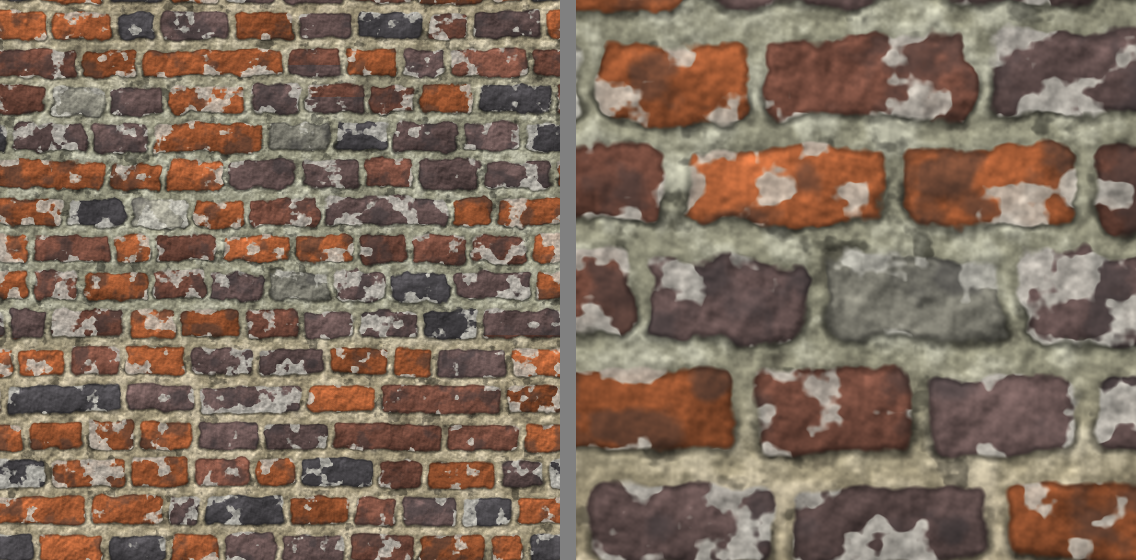
Left, the full canvas; right, a detail of the centre.
Give the GLSL for this texture, as a WebGL 2 fragment shader.

```glsl
#version 300 es
precision highp float;
uniform vec2 u_resolution;
out vec4 fragColor;

const float ROWS = 15.0;
const float COLS = 9.0;

const vec3 MORTAR_DARK = vec3(0.43, 0.41, 0.36);
const vec3 MORTAR_MID = vec3(0.59, 0.57, 0.50);
const vec3 MORTAR_PALE = vec3(0.74, 0.72, 0.66);
const vec3 ORANGE = vec3(0.57, 0.32, 0.19);
const vec3 RED_BROWN = vec3(0.43, 0.28, 0.23);
const vec3 PURPLE = vec3(0.37, 0.30, 0.29);
const vec3 CHARCOAL = vec3(0.27, 0.26, 0.27);
const vec3 ASH = vec3(0.55, 0.54, 0.49);
const vec3 LIME = vec3(0.76, 0.75, 0.71);

float hash(vec2 p) {
  return fract(sin(dot(p, vec2(127.1, 311.7))) * 43758.5453);
}

float wrap(float i, float n) {
  return floor(mod(i + 0.5, n));
}

// Value noise that repeats after freq cells
float noise(vec2 uv, vec2 freq, float seed) {
  vec2 p = uv * freq;
  vec2 c = floor(p);
  vec2 f = fract(p);
  f = f * f * (3.0 - 2.0 * f);
  vec2 a = vec2(wrap(c.x, freq.x), wrap(c.y, freq.y));
  vec2 b = vec2(wrap(c.x + 1.0, freq.x), wrap(c.y + 1.0, freq.y));
  return mix(mix(hash(a + seed), hash(vec2(b.x, a.y) + seed), f.x),
             mix(hash(vec2(a.x, b.y) + seed), hash(b + seed), f.x), f.y);
}

float fbm(vec2 uv, vec2 freq, float seed) {
  float sum = 0.0;
  float amp = 0.53;
  for (int k = 0; k < 4; k++) {
    sum += amp * noise(uv, freq, seed);
    freq *= 2.0;
    amp *= 0.5;
    seed += 7.3;
  }
  return sum;
}

// Upright joints: jittered, and now and then left out for a long brick
float joint(float i, float row) {
  return i + 0.42 * (hash(vec2(wrap(i, COLS), row + 40.0)) - 0.5);
}

bool skipped(float i, float row) {
  float w = wrap(i, COLS);
  return wrap(w, 3.0) == 1.0 && hash(vec2(w, row + 80.0)) < 0.25;
}

vec2 brickSpan(float x, float row) {
  float i = floor(x);
  if (x < joint(i, row)) i -= 1.0;
  else if (x >= joint(i + 1.0, row)) i += 1.0;
  vec2 span = vec2(i, i + 1.0);
  if (skipped(span.x, row)) span.x -= 1.0;
  if (skipped(span.y, row)) span.y += 1.0;
  return span;
}

float roundedBox(vec2 p, vec2 halfSize, float r) {
  vec2 q = abs(p) - halfSize + r;
  return length(max(q, 0.0)) + min(max(q.x, q.y), 0.0) - r;
}

vec3 brickTone(float pick, float age) {
  vec3 tone = mix(ORANGE, RED_BROWN, step(0.42 - 0.16 * age, pick));
  tone = mix(tone, PURPLE, step(0.64 - 0.06 * age, pick));
  tone = mix(tone, CHARCOAL, step(0.86, pick));
  return mix(tone, ASH, step(0.95, pick) * step(0.3, age));
}

vec3 mortarTone(float grain, float age) {
  vec3 tone = mix(MORTAR_DARK, MORTAR_MID, smoothstep(0.25, 0.48, grain));
  tone = mix(tone, MORTAR_PALE, smoothstep(0.46, 0.72, grain));
  return tone * mix(vec3(1.04, 1.0, 0.93), vec3(0.96, 0.98, 0.95), age);
}

void main() {
  vec2 uv = gl_FragCoord.xy / u_resolution;
  float soft = max(0.0016, 1.0 / u_resolution.y);
  float age = smoothstep(0.36, 0.47, uv.y) * (1.0 - smoothstep(0.75, 1.0, uv.y));

  // Wavering courses and ragged brick edges
  vec2 sway = vec2(noise(uv, vec2(5.0), 3.0), noise(uv, vec2(5.0, 6.0), 9.0)) - 0.5;
  vec2 rag = vec2(fbm(uv, vec2(44.0), 15.0), fbm(uv, vec2(44.0), 27.0)) - 0.5;
  vec2 p = uv + 0.008 * sway + (0.011 + 0.007 * age) * rag;

  // Brick under this point
  float v = p.y * ROWS + 0.18;
  float row = wrap(floor(v), ROWS);
  float x = p.x * COLS + 0.5 * mod(row, 2.0) + 0.4 * hash(vec2(row, 5.0));
  vec2 span = brickSpan(x, row);
  vec2 id = vec2(wrap(span.x, COLS), row);
  vec2 ends = vec2(joint(span.x, row), joint(span.y, row)) / COLS;
  vec2 local = vec2(x / COLS - 0.5 * (ends.x + ends.y), (fract(v) - 0.5) / ROWS);
  local.y += 0.004 * (hash(id + 21.0) - 0.5);
  vec2 halfSize = vec2(0.5 * (ends.y - ends.x) - 0.0065, 0.0225 + 0.003 * hash(id + 33.0));
  float d = roundedBox(local, halfSize, 0.008);

  // Grain lit from above
  float grain = fbm(uv, vec2(64.0), 51.0);
  float relief = grain - fbm(uv + vec2(-0.002, 0.003), vec2(64.0), 51.0);
  float blotch = fbm(uv, vec2(24.0, 30.0), 63.0);
  float speck = noise(uv, vec2(230.0), 71.0);

  // Mortar with pits and a shadow beneath each brick
  vec3 mortar = mortarTone(0.55 * grain + 0.45 * blotch + 0.05, age);
  mortar *= 0.90 + 0.9 * relief + 0.20 * speck;
  mortar *= 1.0 - 0.35 * smoothstep(0.62, 0.74, fbm(uv, vec2(50.0), 83.0));
  float under = smoothstep(0.005, -0.01, local.y);
  mortar *= 1.0 - (0.12 + 0.38 * under) * smoothstep(0.006, 0.0, d);

  // Brick face with mottling, worn rims and soot
  vec3 brick = brickTone(hash(id + 11.0), age) * (0.86 + 0.28 * hash(id + 17.0));
  brick *= 0.70 + 0.52 * blotch + 0.16 * speck + 1.1 * relief;
  brick = mix(brick, CHARCOAL * 0.8, 0.45 * smoothstep(0.5, 0.72, fbm(uv, vec2(34.0), 95.0)));
  brick *= 1.0 + 0.10 * clamp(local.y / halfSize.y, -1.0, 1.0);
  brick *= 1.0 - 0.30 * smoothstep(-0.005, 0.0, d);

  // Lime left on some bricks, thicker toward the rim
  float limeAmount = 0.17 * pow(hash(id + 29.0), 3.0) + 0.03 * age;
  float limeField = fbm(uv, vec2(38.0), 107.0) + limeAmount + 6.0 * max(d, -0.012);
  float lime = smoothstep(0.60, 0.67, limeField);
  brick = mix(brick, LIME * (0.85 + 0.25 * speck + relief), 0.8 * lime);

  vec3 color = mix(mortar, brick, smoothstep(soft, -soft, d));
  fragColor = vec4(clamp(color, 0.0, 1.0), 1.0);
}
```
